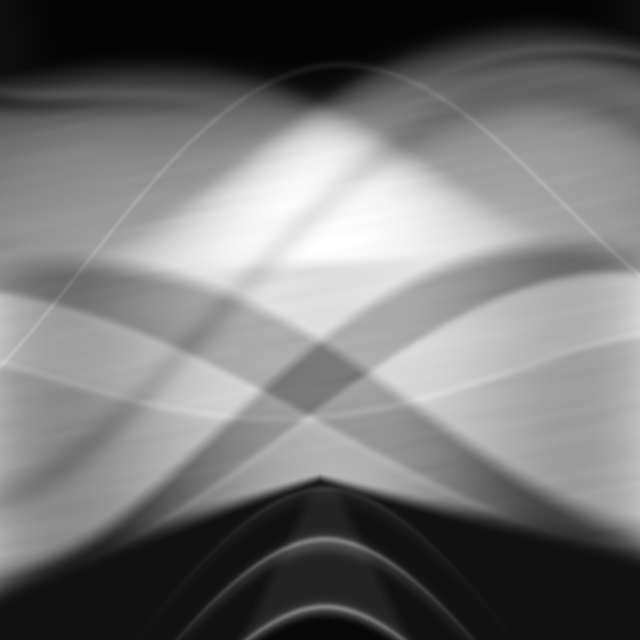
A WebGL 2 fragment shader for this background:

```glsl
#version 300 es
precision highp float;
// Draws a grey sinogram: crossing translucent lobes, dark bands and fine arcs on black.
uniform vec2 u_resolution;
out vec4 fragColor;

// Smooth curve through five values at x = 0, 1/4, 1/2, 3/4, 1
float curve(float x, float a, float b, float c, float d, float e) {
  float t = x * 4.0;
  float p = t - 1.0, q = t - 2.0, r = t - 3.0, s = t - 4.0;
  return a * p * q * r * s / 24.0 - b * t * q * r * s / 6.0
       + c * t * p * r * s / 4.0 - d * t * p * q * s / 6.0
       + e * t * p * q * r / 24.0;
}

// Projection density growing from the rim of a rounded body
float lobe(float depth, float width) {
  float inside = 0.5 * (depth + sqrt(depth * depth + 0.00015));
  return 1.0 - exp(-inside / width);
}

float softStep(float depth, float width) {
  return smoothstep(-width, width, depth);
}

float ridge(float depth, float width) {
  return exp(-depth * depth / (width * width));
}

float hash(vec2 p) {
  vec3 q = fract(vec3(p.xyx) * 0.1031);
  q += dot(q, q.yzx + 33.33);
  return fract((q.x + q.y) * q.z);
}

float noise(vec2 p) {
  vec2 cell = floor(p), f = fract(p);
  f = f * f * (3.0 - 2.0 * f);
  return mix(mix(hash(cell), hash(cell + vec2(1, 0)), f.x),
             mix(hash(cell + vec2(0, 1)), hash(cell + vec2(1, 1)), f.x), f.y);
}

// Two large lobes, crossing at the centre
float lobes(float x, float y) {
  float topA = curve(x, 0.111, 0.092, 0.156, 0.306, 0.391);
  float topB = curve(x, 0.391, 0.339, 0.156, 0.042, 0.052);
  float ampA = curve(x, 0.58, 0.63, 0.50, 0.23, 0.03);
  float ampB = curve(x, 0.03, 0.25, 0.50, 0.65, 0.60);
  float widthA = mix(0.032, 0.085, smoothstep(0.5, 0.22, x));
  float widthB = mix(0.032, 0.085, smoothstep(0.5, 0.78, x));
  return ampA * lobe(y - topA, widthA) + ampB * lobe(y - topB, widthB);
}

// Dark bands: tone falls at the upper edge and returns at the lower one
float bands(float x, float y) {
  float side = abs(2.0 * x - 1.0);
  float fallA = y - curve(x, 0.417, 0.427, 0.534, 0.707, 0.823);
  float fallB = y - curve(x, 0.892, 0.758, 0.534, 0.401, 0.391);
  float riseA = y - curve(x, 0.462, 0.538, 0.664, 0.792, 0.853);
  float riseB = y - curve(x, 0.918, 0.818, 0.642, 0.484, 0.434);
  float soft = 0.014 + 0.016 * side;
  float tone = -curve(x, 0.07, 0.28, 0.20, 0.32, 0.25) * softStep(fallA, soft);
  tone -= curve(x, 0.25, 0.35, 0.20, 0.30, 0.05) * softStep(fallB, soft);
  tone += max(curve(x, 0.22, 0.15, 0.13, 0.0, 0.0), 0.0) * softStep(riseA, 0.016);
  tone += max(curve(x, 0.0, 0.0, 0.13, 0.22, 0.25), 0.0) * softStep(riseB, 0.016);
  return tone + 0.07 * (ridge(riseA, 0.009) + ridge(riseB, 0.009));
}

// Faint inner edges, thin traces and the diagonal shadow
float details(float x, float y) {
  float middle = y - curve(x, 0.449, 0.427, 0.411, 0.398, 0.391);
  float lower = y - curve(x, 0.566, 0.634, 0.652, 0.596, 0.521);
  float shadow = y - curve(x, 0.781, 0.589, 0.326, 0.163, 0.195);
  float trace = y - curve(x, 0.573, 0.272, 0.104, 0.197, 0.430);
  float rimA = y - curve(x, 0.141, 0.146, 0.220, 0.400, 0.500);
  float rimB = y - curve(x, 0.500, 0.400, 0.220, 0.094, 0.085);
  float left = smoothstep(0.45, 0.0, x), right = smoothstep(0.55, 1.0, x);
  float tone = -0.13 * ridge(x - 0.5, 0.17) * softStep(middle, 0.014);
  tone += 0.05 * ridge(lower, 0.007);
  tone -= (0.03 + 0.06 * abs(2.0 * x - 1.0)) * softStep(lower, 0.02);
  tone -= 0.10 * ridge(shadow, 0.032);
  tone += 0.06 * ridge(trace, 0.005);
  tone += left * (0.07 * ridge(rimA, 0.009) - 0.10 * ridge(rimA - 0.02, 0.014));
  tone += right * (0.07 * ridge(rimB, 0.008) - 0.08 * ridge(rimB - 0.015, 0.012));
  return tone + 0.025 * (noise(vec2(x * 9.0, (y + 0.2 * x) * 90.0)) - 0.5);
}

// Black ground with nested arcs at the foot
float ground(float x, float y) {
  float dx = abs(x - 0.508);
  float bend = 4.3 * dx * dx / (1.0 + 2.0 * dx);
  float fade = exp(-dx * dx * 28.0);
  float tone = mix(0.015, 0.065, smoothstep(0.3, 0.8, y));
  tone += 0.04 * smoothstep(0.13, 0.0, min(x, 1.0 - x) + 0.03 - y * 0.2) * step(y, 0.5);
  float wedge = softStep((y - 0.73) * 0.48 - dx, 0.015);
  tone += 0.07 * wedge * smoothstep(0.74, 0.79, y);
  for (int i = 0; i < 3; i++) {
    float k = float(i);
    float depth = y - (0.764 + 0.065 * k + 0.0135 * k * k) - bend;
    float strength = mix(0.12, 0.38, min(k, 1.0)) * fade;
    tone += strength * (0.6 * ridge(depth, 0.005) + 0.4 * ridge(depth - 0.006, 0.014));
    if (i == 2) tone = mix(tone, 0.02, 0.95 * softStep(depth - 0.012, 0.012));
  }
  return tone;
}

void main() {
  vec2 uv = gl_FragCoord.xy / u_resolution;
  float x = uv.x, y = 1.0 - uv.y;
  float bottom = max(curve(x, 0.52, 0.65, 0.749, 0.823, 0.888),
                     curve(x, 0.948, 0.844, 0.749, 0.664, 0.573));
  float feather = 0.012 + 0.05 * abs(2.0 * x - 1.0);
  float cover = 1.0 - smoothstep(bottom - feather, bottom + 0.006, y);
  float body = lobes(x, y);
  float presence = smoothstep(0.0, 0.3, body);
  float tone = body + presence * (bands(x, y) + details(x, y));
  float trace = y - curve(x, 0.573, 0.272, 0.104, 0.197, 0.430);
  tone += (1.0 - presence) * 0.07 * ridge(trace, 0.006);
  float base = ground(x, y);
  tone = mix(base, max(tone, base * (1.0 - presence)), cover);
  fragColor = vec4(vec3(clamp(tone, 0.0, 1.0)), 1.0);
}
```
